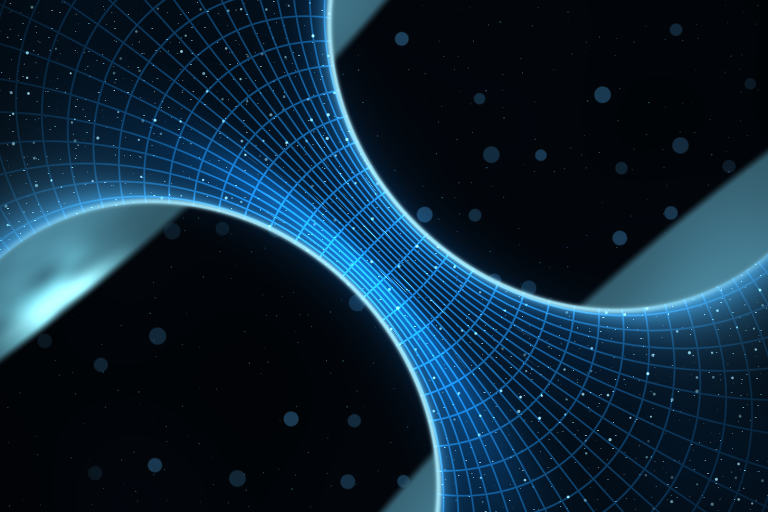
Give the GLSL for this background, as a Shadertoy shader.

```glsl
// A glowing wormhole: two flared sheets joined by a narrow diagonal neck.
// Bipolar coordinates give the curved grid: flow lines circle the two holes,
// rings cross them at right angles. Hashed cells scatter stars and soft discs.

#define HOLE_OFFSET 0.559
#define HOLE_RADIUS 0.469
#define SQUASH 0.89
#define FLOW_STEP 0.061
#define RING_STEP 0.056
#define LINE_WIDTH 0.0012
#define STAR_LAYERS 3
#define STREAM_TAU -0.32

const vec3 VOID_COL = vec3(0.006, 0.018, 0.035);
const vec3 NAVY = vec3(0.010, 0.058, 0.105);
const vec3 BLUE = vec3(0.03, 0.25, 0.46);
const vec3 GRID_COL = vec3(0.10, 0.46, 0.74);
const vec3 PALE = vec3(0.32, 0.58, 0.68);
const vec3 WHITE_CYAN = vec3(0.70, 0.92, 0.95);

vec3 hash3(vec2 p) {
    vec3 h = fract(vec3(p.xyx) * vec3(0.1031, 0.1030, 0.0973));
    h += dot(h, h.yxz + 33.33);
    return fract((h.xxy + h.yzz) * h.zyx);
}

float noise(vec2 p) {
    vec2 i = floor(p), f = fract(p);
    f = f * f * (3.0 - 2.0 * f);
    return mix(mix(hash3(i).x, hash3(i + vec2(1, 0)).x, f.x),
               mix(hash3(i + vec2(0, 1)).x, hash3(i + vec2(1, 1)).x, f.x), f.y);
}

// One jittered disc per cell; stretch > 1 shortens it across its length.
float scatter(vec2 p, float density, float radius, float soft, float stretch) {
    vec2 cell = floor(p);
    vec3 h = hash3(cell + 71.0), k = hash3(cell + 19.0);
    vec2 d = fract(p) - mix(vec2(0.25), vec2(0.75), h.xy);
    d.y *= stretch;
    float r = radius * (0.6 + 0.4 * k.y);
    return step(h.z, density) * (0.3 + 0.7 * k.x) * (1.0 - smoothstep(r - soft, r + soft, length(d)));
}

// Distance to the nearest multiple of a step, in canvas units.
float gridLine(float x, float stepSize, float gradient, float pixel) {
    float d = abs(fract(x / stepSize) - 0.5) * stepSize / gradient;
    return 1.0 - smoothstep(LINE_WIDTH - 0.6 * pixel, LINE_WIDTH + pixel, d);
}

void mainImage(out vec4 fragColor, in vec2 fragCoord) {
    float pixel = 1.0 / iResolution.y;
    vec2 p = (fragCoord - 0.5 * iResolution.xy) * pixel;

    // x runs along the neck, y across it
    vec2 s = vec2(p.x - p.y, p.x + p.y) * 0.70711;
    float along = s.x;
    s.x *= SQUASH;
    float rim = length(vec2(s.x, abs(s.y) - HOLE_OFFSET)) - HOLE_RADIUS;

    // Bipolar coordinates around the two foci
    float focus = sqrt(HOLE_OFFSET * HOLE_OFFSET - HOLE_RADIUS * HOLE_RADIUS);
    float d1 = length(s + vec2(0, focus)), d2 = length(s - vec2(0, focus));
    float tau = log(max(d1, 1e-4) / max(d2, 1e-4));
    float a = 2.0 * focus * s.x, b = dot(s, s) - focus * focus;
    float ring = focus * a / max(length(vec2(a, b)) - b, 1e-5);
    float tauGrad = 2.0 * focus / max(d1 * d2, 1e-4);
    float ringGrad = tauGrad * (focus * focus + ring * ring) / (2.0 * focus);
    float neck = exp(-ring * ring * 9.0);

    // Dark holes with soft discs and dust
    vec3 hole = VOID_COL * (0.7 + 0.6 * noise(p * 4.0));
    hole += BLUE * 0.45 * neck * exp(min(rim, 0.0) / 0.035);
    hole += vec3(0.10, 0.22, 0.30) * scatter(p * 8.0 + 3.0, 0.42, 0.135, 0.015, 1.0);
    hole += PALE * 0.5 * scatter(p * 32.0, 0.3, 0.05, 0.03, 1.0);

    // Pale far sheet seen through the holes
    float farEdge = abs(along) - 0.333 - 0.11 * s.y * s.y;
    float cloud = noise(s * vec2(9.0, 4.0) + 5.0);
    vec3 farSheet = PALE * (0.55 + 0.2 * cloud + 1.4 * max(farEdge, 0.0));
    vec2 n = p - vec2(-0.63, -0.085);
    n = vec2(dot(n, vec2(0.81, 0.58)), dot(n, vec2(-0.58, 0.81)));
    float wisp = noise(n * vec2(14.0, 34.0) + 2.0);
    farSheet += vec3(0.35, 0.60, 0.60) * wisp * exp(-n.x * n.x / 0.02 - n.y * n.y / 0.006);
    farSheet += vec3(0.55, 0.65, 0.62) * (0.3 + wisp) * exp(-n.x * n.x / 0.008 - n.y * n.y / 0.0005);
    hole = mix(hole, farSheet, smoothstep(-0.008, 0.014, farEdge));

    // Near sheet: blue body, flowing light, pale margin
    float depth = max(rim, 0.0);
    float side = smoothstep(0.3, 0.76, abs(p.x));
    vec3 sheet = NAVY * (0.65 + 0.7 * noise(p * 5.0 + 9.0));
    sheet += BLUE * (0.55 * exp(-depth / 0.05) + 0.12 * neck);
    float stream = (tau - STREAM_TAU) / 0.17;
    sheet += vec3(0.05, 0.32, 0.56) * exp(-stream * stream) * exp(-ring * ring * 7.0);
    sheet += PALE * 0.85 * exp(-depth / mix(0.014, 0.062, side));

    // Curved grid
    float lines = gridLine(tau, FLOW_STEP, tauGrad, pixel);
    lines = max(lines, gridLine(ring, RING_STEP, ringGrad, pixel));
    sheet += GRID_COL * lines * (0.42 + 0.5 * neck) * (1.0 - 0.5 * side);

    // Stars, and streaks that follow the flow through the neck
    for (int i = 0; i < STAR_LAYERS; i++) {
        float fi = float(i);
        vec2 q = p * (24.0 + 15.0 * fi) + 13.0 * fi;
        sheet += WHITE_CYAN * scatter(q, 0.5, 0.075, 0.035, 1.0 + 0.7 * fi) * (0.9 - 0.15 * fi);
    }
    float streak = scatter(vec2(ring / 0.085, tau / 0.05), 0.22, 0.25, 0.13, 3.0);
    sheet += WHITE_CYAN * 0.65 * streak * exp(-ring * ring * 20.0);

    // Join the layers and light the rim
    vec3 col = mix(hole, sheet, smoothstep(-pixel, pixel, rim));
    float rimLine = exp(-pow((rim - 0.003) / 0.0055, 2.0));
    col = mix(col, WHITE_CYAN, rimLine * mix(0.85, 0.3, side));
    col *= 1.0 - 0.22 * smoothstep(0.55, 0.95, length(p));
    fragColor = vec4(min(col, 1.0), 1.0);
}
```
